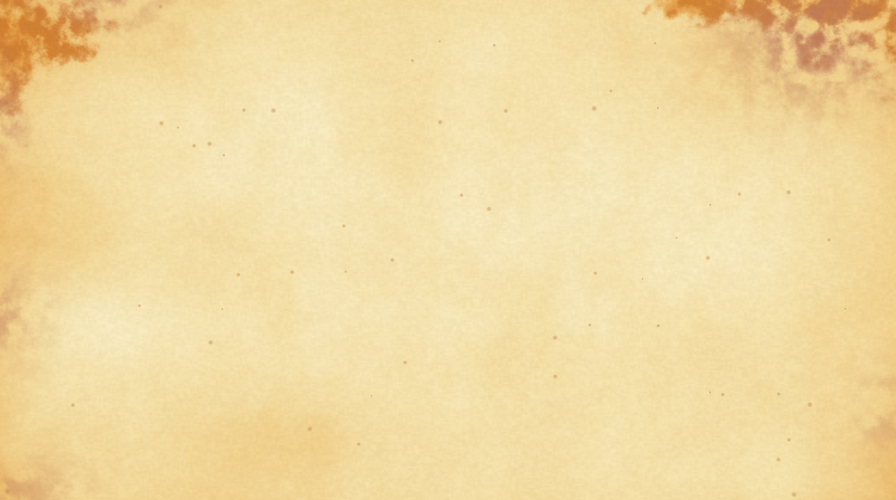
This texture is drawn by a Shadertoy shader. Its source:

```glsl
// Aged parchment: a pale centre that yellows toward the borders, with
// rust and mauve stains eating into the upper corners. Soft elliptical
// glows place the tones; layered value noise breaks them into paper grain.

#define MOTTLE 0.34        // strength of the broad blotches
#define STREAK 0.13        // strength of the vertical washes
#define GRAIN 0.030        // brightness of the fine fibres
#define RUST_RAGGED 1.75   // how strongly noise breaks the stains
#define RUST_LEVEL 0.66    // stain value at which rust appears
#define SPECK_AMOUNT 0.035 // share of cells holding a speck

float hash(vec2 p) {
    vec3 q = fract(vec3(p.xyx) * 0.1031);
    q += dot(q, q.yzx + 33.33);
    return fract((q.x + q.y) * q.z);
}

float noise(vec2 p) {
    vec2 i = floor(p), f = fract(p);
    f = f * f * (3.0 - 2.0 * f);
    return mix(mix(hash(i), hash(i + vec2(1, 0)), f.x),
               mix(hash(i + vec2(0, 1)), hash(i + vec2(1, 1)), f.x), f.y);
}

float fbm(vec2 p) {
    float sum = 0.0, amp = 0.5;
    for (int i = 0; i < 6; i++) {
        sum += amp * noise(p);
        p = mat2(1.6, 1.2, -1.2, 1.6) * p + 17.3;
        amp *= 0.53;
    }
    return sum / 1.04;
}

// Soft elliptical spot with value 1 at its centre
float glow(vec2 p, vec2 centre, vec2 radius) {
    vec2 d = (p - centre) / radius;
    return exp(-dot(d, d));
}

// Pale cream through straw to deep ochre
vec3 paperTone(float t) {
    vec3 c = mix(vec3(0.967, 0.912, 0.745), vec3(0.952, 0.872, 0.650), smoothstep(0.0, 0.28, t));
    c = mix(c, vec3(0.940, 0.815, 0.550), smoothstep(0.22, 0.55, t));
    c = mix(c, vec3(0.920, 0.740, 0.440), smoothstep(0.50, 0.82, t));
    return mix(c, vec3(0.880, 0.610, 0.270), smoothstep(0.78, 1.15, t));
}

// Sparse round flecks, one chance per cell
float specks(vec2 p) {
    vec2 cell = floor(p);
    vec2 offset = 0.25 + 0.5 * vec2(hash(cell + 3.1), hash(cell + 8.7));
    float radius = 0.05 + 0.08 * hash(cell + 5.3);
    float dist = length(fract(p) - offset);
    return step(hash(cell), SPECK_AMOUNT) * (1.0 - smoothstep(radius * 0.4, radius * 1.6, dist));
}

void mainImage(out vec4 fragColor, in vec2 fragCoord) {
    vec2 p = fragCoord / iResolution.y;
    float right = iResolution.x / iResolution.y;
    vec2 r = vec2(right - p.x, p.y); // measured from the right border

    float broad = fbm(p * 4.0 + 2.0) - 0.5;
    float ragged = fbm(p * 11.0 + 31.0) - 0.5;
    float crumbs = fbm(p * 38.0 + 7.0) - 0.5;
    float wash = fbm(p * vec2(9.0, 1.8) + 51.0) - 0.5;

    // Yellowing toward the borders
    float age = 0.12;
    age += 0.42 * exp(-p.x / 0.13) + 0.36 * exp(-r.x / 0.12);
    age += 0.20 * exp(-p.y / 0.15) + 0.16 * exp(-(1.0 - p.y) / 0.10);
    age += 0.28 * glow(p, vec2(0.12, 0.92), vec2(0.28, 0.18));
    age += 0.20 * glow(p, vec2(0.10, 0.55), vec2(0.20, 0.16));
    age += 0.22 * glow(p, vec2(0.55, 0.14), vec2(0.28, 0.10));
    age += 0.25 * glow(r, vec2(0.25, 0.90), vec2(0.42, 0.18));
    age += 0.16 * glow(r, vec2(0.22, 0.25), vec2(0.30, 0.18));

    // Warm washes and worn pale patches inside
    age += 0.14 * glow(p, vec2(1.03, 0.34), vec2(0.07, 0.13));
    age += 0.10 * glow(p, vec2(0.83, 0.72), vec2(0.06, 0.20));
    age += 0.10 * glow(p, vec2(0.52, 0.52), vec2(0.10, 0.14));
    age -= 0.18 * glow(p, vec2(0.18, 0.36), vec2(0.12, 0.13));
    age -= 0.16 * glow(r, vec2(0.27, 0.06), vec2(0.14, 0.09));
    age -= 0.10 * glow(r, vec2(0.33, 0.53), vec2(0.13, 0.18));
    age += MOTTLE * broad + STREAK * wash + 0.16 * ragged + 0.10 * crumbs;
    vec3 col = paperTone(age);

    // Ragged rust in the upper corners and along the sides
    float stain = 0.88 * glow(p, vec2(0.04, 0.94), vec2(0.26, 0.17));
    stain += 0.38 * glow(p, vec2(0.0, 0.64), vec2(0.08, 0.25));
    stain += 0.85 * glow(r, vec2(0.45, 1.02), vec2(0.19, 0.075));
    stain += 0.72 * glow(r, vec2(0.08, 0.99), vec2(0.24, 0.15));
    stain += 0.30 * glow(r, vec2(0.0, 0.75), vec2(0.07, 0.28));
    float erosion = RUST_RAGGED * (0.6 * ragged + 0.4 * crumbs);
    float rust = smoothstep(RUST_LEVEL - 0.14, RUST_LEVEL + 0.22, stain + erosion);
    vec3 rustTone = mix(vec3(0.89, 0.61, 0.25), vec3(0.80, 0.45, 0.12), smoothstep(-0.1, 0.2, crumbs + broad));
    col = mix(col, rustTone, 0.82 * rust);

    // Dusty mauve bloom
    float mauve = 0.85 * glow(r, vec2(0.15, 0.94), vec2(0.16, 0.13));
    mauve += 0.55 * glow(p, vec2(0.19, 1.0), vec2(0.14, 0.07));
    mauve += 0.65 * glow(p, vec2(0.0, 0.79), vec2(0.05, 0.10));
    mauve += 0.42 * glow(p, vec2(0.0, 0.37), vec2(0.09, 0.08));
    mauve += 0.35 * glow(p, vec2(0.03, 0.02), vec2(0.12, 0.06));
    mauve += 0.35 * glow(r, vec2(0.02, 0.18), vec2(0.06, 0.07));
    mauve *= smoothstep(-0.20, 0.25, 0.7 * ragged + crumbs);
    col = mix(col, vec3(0.74, 0.48, 0.38), clamp(mauve, 0.0, 0.8));

    // Fibres and flecks
    float fibre = noise(p * vec2(230.0, 150.0)) + noise(p * vec2(110.0, 260.0)) - 1.0;
    col *= 1.0 + GRAIN * fibre * vec3(0.6, 0.9, 1.4);
    col = mix(col, vec3(0.78, 0.56, 0.30), 0.5 * specks(p * 30.0));
    fragColor = vec4(clamp(col, 0.0, 1.0), 1.0);
}
```
